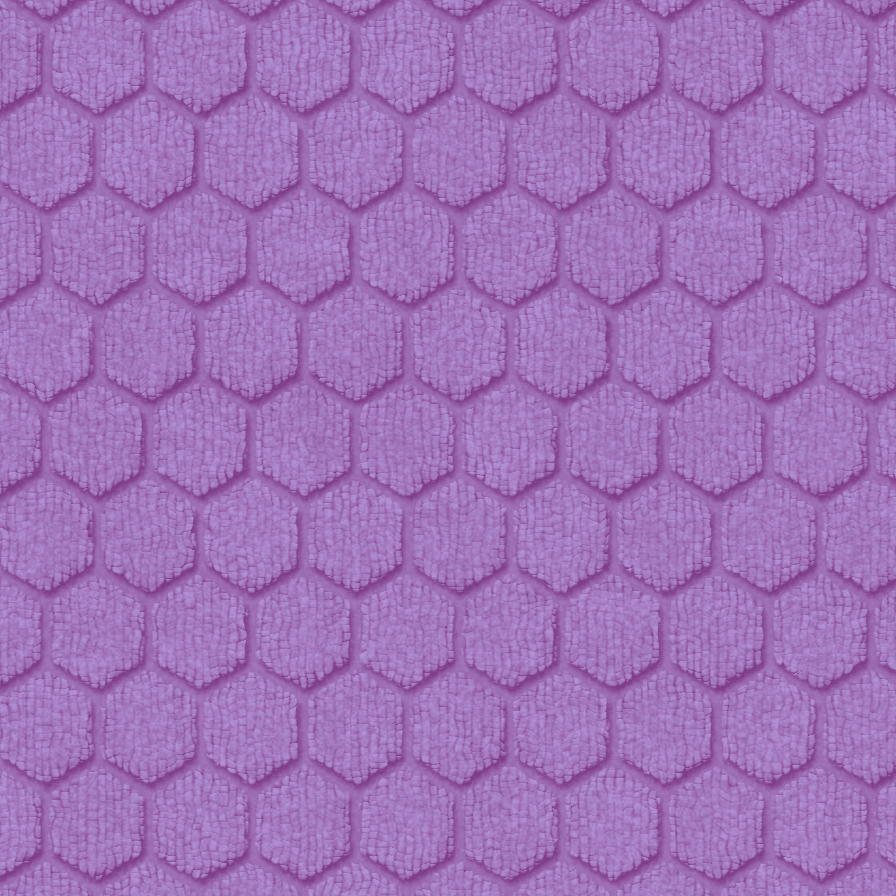
Write a Shadertoy shader that draws this texture.

```glsl
const vec3 SHADOW_PURPLE = vec3(0.53, 0.29, 0.58);
const vec3 LIT_PURPLE = vec3(0.65, 0.49, 0.76);
const vec2 PITCH = vec2(0.1152, 0.1070);        // column and row spacing
const vec2 FIRST_CENTER = vec2(0.108, 0.9375);
const vec2 LATTICE = vec2(1.0, 1.7320508);
const float PAD_RADIUS = 0.445;
const float CORNER = 0.09;

float hash(vec2 p) {
    vec3 q = fract(vec3(p.xyx) * 0.1031);
    q += dot(q, q.yzx + 33.33);
    return fract((q.x + q.y) * q.z);
}

float noise(vec2 p) {
    vec2 i = floor(p), f = fract(p);
    f = f * f * (3.0 - 2.0 * f);
    return mix(mix(hash(i), hash(i + vec2(1, 0)), f.x),
               mix(hash(i + vec2(0, 1)), hash(i + vec2(1, 1)), f.x), f.y);
}

// Center of the nearest cell in a staggered unit lattice
vec2 nearestCenter(vec2 p) {
    vec2 a = round(p / LATTICE) * LATTICE;
    vec2 b = (round(p / LATTICE - 0.5) + 0.5) * LATTICE;
    return distance(p, a) < distance(p, b) ? a : b;
}

// Signed distance to a pointed-top hexagon with rounded corners
float hexagon(vec2 p, float radius, float corner) {
    const vec3 k = vec3(-0.8660254, 0.5, 0.5773503);
    float r = radius - corner;
    p = abs(p.yx);
    p -= 2.0 * min(dot(k.xy, p), 0.0) * k.xy;
    p -= vec2(clamp(p.x, -k.z * r, k.z * r), r);
    return length(p) * sign(p.y) - corner;
}

float padDistance(vec2 p) {
    return hexagon(p - nearestCenter(p), PAD_RADIUS, CORNER);
}

// Knitted loops in upright columns, lit from above; mean is near zero
float stitches(vec2 uv, vec2 count) {
    vec2 g = uv * count;
    g.x += 0.7 * (noise(uv * 55.0) - 0.5);
    g.y += 3.0 * hash(vec2(floor(g.x), 7.0)) + 1.2 * noise(uv * 60.0);
    vec2 f = fract(g) - 0.5;
    float seam = smoothstep(0.22, 0.5, abs(f.x)) * (0.4 + 0.9 * noise(uv * 85.0));
    float gap = smoothstep(0.15, 0.5, -f.y) * hash(floor(g) + 3.0);
    float tone = hash(floor(g)) - 0.5;
    return 0.42 - 0.9 * seam - 0.9 * gap + 0.35 * f.y + 0.25 * tone;
}

// Fine fibres in two octaves
float fibres(vec2 uv) {
    return 0.5 * noise(uv * 190.0) + 0.5 * noise(uv * 420.0 + 17.0) - 0.5;
}

void mainImage(out vec4 fragColor, in vec2 fragCoord) {
    vec2 uv = fragCoord / iResolution.xy;
    vec2 p = (uv - FIRST_CENTER) / PITCH * vec2(1.0, 0.8660254);
    vec2 center = nearestCenter(p);
    vec2 id = round(center * vec2(2.0, 1.1547005)) + 40.0;

    // Raised pad with a slightly ragged outline
    float knit = stitches(uv, vec2(102.0, 112.0));
    float ragged = 0.035 * (noise(uv * 120.0) - 0.5) - 0.022 * knit;
    float d = hexagon(p - center, PAD_RADIUS, CORNER) + ragged;
    float pixel = 1.0 / (PITCH.x * iResolution.x);
    float edge = max(0.02, pixel);
    float pad = 1.0 - smoothstep(-edge, edge, d);

    // Smooth channel, shaded below and to the right of each pad
    float shadowDistance = padDistance(p - vec2(0.030, -0.056));
    float shadow = 1.0 - smoothstep(-0.045, 0.045, shadowDistance + 0.4 * ragged);
    float fuzz = fibres(uv);
    float channel = 0.74 - 0.92 * shadow + 0.35 * fuzz;
    channel -= 0.12 * (1.0 - smoothstep(0.0, 0.05, d));

    // Pad face: loops stand out more toward the rim
    float rim = smoothstep(-0.12, 0.0, d);
    float wear = noise(uv * 22.0 + 5.0);
    float relief = mix(0.25 + 0.3 * wear, 0.75, rim);
    float lowerRight = smoothstep(0.1, 0.5, dot(p - center, vec2(0.45, -0.89)));
    float face = 0.87 + relief * knit + 0.85 * fuzz;
    face -= rim * (0.07 + 0.26 * lowerRight);
    face += 0.05 * (hash(id) - 0.5);

    // Broad fading over the cloth
    float shade = mix(channel, face, pad) + 0.10 * (noise(uv * 9.0) - 0.5);
    vec3 color = mix(SHADOW_PURPLE, LIT_PURPLE, clamp(shade, -0.25, 1.35));
    fragColor = vec4(color, 1.0);
}
```
